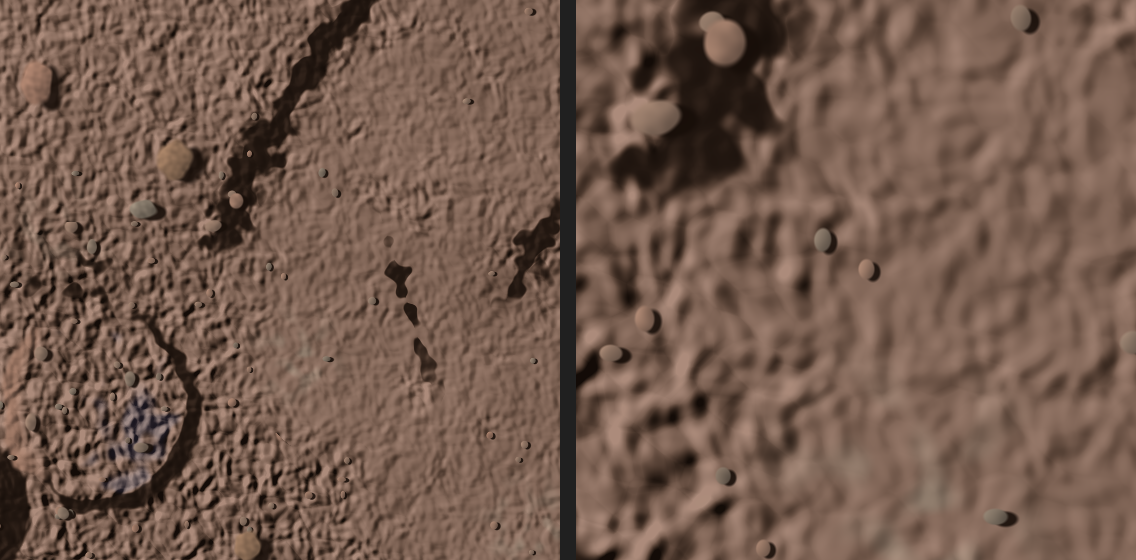
Left: the whole. Right: its middle third, enlarged.
This texture is drawn by a three.js fragment shader. Its source:

```glsl
#define TO_LIGHT vec2(-0.86, 0.51)
#define LIGHT_STEP 0.006
#define RELIEF_GAIN 0.84
#define BASE_TONE 0.79
#define SHADOW_COLOR vec3(0.075, 0.045, 0.028)
#define SUNLIT_COLOR vec3(0.62, 0.50, 0.44)
#define PINK_ROCK vec3(0.66, 0.50, 0.42)
#define TAN_ROCK vec3(0.59, 0.46, 0.36)
#define GREY_ROCK vec3(0.54, 0.49, 0.43)

varying vec2 vUv;

vec2 hash2(vec2 p) {
  vec3 q = fract(p.xyx * vec3(0.1031, 0.1030, 0.0973));
  q += dot(q, q.yzx + 33.33);
  return fract((q.xx + q.yz) * q.zy);
}

// Gradient noise, about -0.7 to 0.7
float corner(vec2 cell, vec2 f, vec2 o) {
  return dot(hash2(cell + o + 50.0) * 2.0 - 1.0, f - o);
}

float noise(vec2 p) {
  vec2 i = floor(p), f = p - i;
  vec2 u = f * f * f * (f * (f * 6.0 - 15.0) + 10.0);
  return mix(mix(corner(i, f, vec2(0, 0)), corner(i, f, vec2(1, 0)), u.x),
             mix(corner(i, f, vec2(0, 1)), corner(i, f, vec2(1, 1)), u.x), u.y);
}

// Rounded lumps packed in a jittered grid
float lumps(vec2 p) {
  vec2 i = floor(p), f = p - i;
  float nearest = 2.0;
  for (int y = -1; y <= 1; y++)
    for (int x = -1; x <= 1; x++) {
      vec2 o = vec2(x, y);
      vec2 r = o + hash2(i + o + 90.0) - f;
      nearest = min(nearest, dot(r, r));
    }
  return max(1.0 - 1.5 * nearest, 0.0);
}

float soilHeight(vec2 p, float gravel) {
  vec2 w = p + 0.012 * vec2(noise(p * 18.0), noise(p * 18.0 + 7.0));
  float h = noise(w * vec2(76.0, 64.0)) * 0.8 + noise(w * 36.0 + 3.0) * 1.1;
  h += noise(w * 13.0) * 0.8 + 0.22 * lumps(w * 58.0);
  return h + gravel * 0.6 * lumps(w * 34.0);
}

float blob(vec2 p, vec2 center, vec2 radii) {
  vec2 q = (p - center) / radii;
  return exp(-dot(q, q));
}

// Ragged dark furrow around signed distance d
float furrow(vec2 p, float d, float width) {
  float ragged = abs(d) + 0.04 * noise(p * 36.0) + 0.03 * noise(p * 13.0 + 5.0);
  return 1.0 - smoothstep(width * 0.2, width, ragged);
}

// Loose stone with a shaded side and a cast shadow
vec3 addStone(vec3 col, vec2 p, vec2 center, vec2 radii, vec3 tint) {
  vec2 q = (p - center) / radii;
  q += 0.35 * vec2(noise(p * 36.0 + center * 40.0), noise(p * 36.0 + 8.0));
  vec2 s = q + TO_LIGHT * vec2(0.9, 0.5);
  col = mix(col, SHADOW_COLOR * 1.2, 0.9 * (1.0 - smoothstep(0.7, 1.1, length(s))));
  float light = 0.9 + 0.24 * dot(q, TO_LIGHT) + 0.2 * noise(p * 90.0);
  return mix(col, tint * light, 1.0 - smoothstep(0.8, 1.1, length(q)));
}

// Small pebbles scattered over the ground
vec3 addPebbles(vec3 col, vec2 p, float cells, float share) {
  vec2 home = floor(p * cells);
  for (int y = -1; y <= 1; y++)
    for (int x = -1; x <= 1; x++) {
      vec2 id = home + vec2(x, y);
      vec2 a = hash2(id + 11.0), b = hash2(id + 170.0);
      if (b.x > share) continue;
      vec2 radii = (0.15 + 0.14 * vec2(a.x, b.y)) / cells;
      col = addStone(col, p, (id + a) / cells, radii, mix(PINK_ROCK, GREY_ROCK, a.y) * 0.95);
    }
  return col;
}

void main() {
  vec2 p = vUv;
  float broad = noise(p * 5.0 + 2.0);

  // Main diagonal furrow and the broken one at the right
  float t = clamp((p.y - 0.56) / 0.44, 0.0, 1.0);
  float offset = (p.x - 0.40 - 0.25 * t + 0.035 * sin(3.14 * t)) * 0.87;
  float along = smoothstep(0.5, 0.6, p.y);
  float dark = furrow(p, offset, 0.042) * along;
  float side = furrow(p, (p.x - 0.94 - 0.55 * (p.y - 0.53)) * 0.87, 0.03);
  dark = max(dark, side * smoothstep(0.42, 0.5, p.y) * (1.0 - smoothstep(0.6, 0.68, p.y)));
  float seam = furrow(p, p.x - 0.73 + 0.3 * (p.y - 0.45), 0.016);
  dark = max(dark, 0.75 * seam * blob(p, vec2(0.73, 0.45), vec2(0.2, 0.17)));

  // Smooth bank at the right, broken ground at the left and bottom
  float bank = p.x - 0.38 - 0.55 * abs(p.y - 0.5) + 0.16 * broad;
  float rough = 1.0 - smoothstep(-0.08, 0.12, bank);
  float rubble = blob(p, vec2(0.13, 0.52), vec2(0.14, 0.09));
  rubble = max(rubble, 0.8 * along * exp(-offset * offset * 320.0));
  rubble = max(rubble, 0.8 * blob(p, vec2(0.93, 0.53), vec2(0.08, 0.1)));
  float gravel = rough * (1.0 - smoothstep(0.3, 0.65, p.y + 0.2 * broad));
  gravel = max(gravel, rubble);
  float patches = smoothstep(0.05, 0.3, noise(p * 10.0 + 20.0));
  float contrast = 0.44 + 0.5 * rough + 0.4 * gravel + 0.5 * patches * (1.0 - 0.5 * rough);

  // Slope toward the light sets the tone, hollows stay dark
  float h = soilHeight(p, gravel);
  float slope = h - soilHeight(p + TO_LIGHT * LIGHT_STEP, gravel);
  slope *= slope < 0.0 ? 1.3 : 0.8;
  float tone = BASE_TONE + RELIEF_GAIN * contrast * slope + 0.17 * contrast * min(h, 0.0);
  tone += 0.1 * broad - 0.07 * gravel - 0.07 * rubble + 0.06 * noise(p * 22.0);

  // Shadowed corner and gaps in the rubble
  float corners = blob(p, vec2(0.0, 0.09), vec2(0.06, 0.13));
  dark = max(dark, smoothstep(0.35, 0.65, corners));
  dark = max(dark, 0.85 * rubble * smoothstep(0.05, 0.3, noise(p * 24.0 + 30.0)));

  // Large half-buried rock and its shadow
  vec2 q = (p - vec2(0.165, 0.28)) / vec2(0.165, 0.175) + 0.16 * noise(p * 9.0);
  q += 0.06 * noise(p * 40.0);
  float rock = 1.0 - smoothstep(0.95, 1.03, length(q));
  float shade = 1.0 - smoothstep(0.96, 1.1, length(q + TO_LIGHT * 0.15));
  dark = max(dark, shade * (1.0 - rock));
  dark = smoothstep(0.15, 0.65, dark - 0.22 * h * step(0.01, dark));
  tone = mix(tone, 0.06 + 0.3 * max(slope, 0.0), 0.93 * dark);

  // Warm the half shadows
  float lit = clamp(tone, 0.0, 1.1);
  vec3 col = mix(SHADOW_COLOR, SUNLIT_COLOR, lit);
  col -= vec3(0.0, 0.04, 0.075) * max(lit * (1.0 - lit), 0.0);

  // Sunlit edge and bluish mineral crust on the rock
  float rim = rock * smoothstep(0.68, 0.9, length(q)) * smoothstep(0.45, 0.8, -q.x);
  col = mix(col, PINK_ROCK * (0.95 + 0.3 * slope), 0.85 * rim);
  float crust = blob(p, vec2(0.24, 0.22), vec2(0.08, 0.12)) + 1.1 * noise(p * 26.0 + 9.0);
  crust = rock * smoothstep(0.45, 0.95, crust);
  vec3 crustColor = mix(vec3(0.10, 0.09, 0.14), vec3(0.56, 0.50, 0.50), clamp(0.62 + 1.7 * slope, 0.0, 1.1));
  col = mix(col, crustColor, 0.8 * crust);

  // Pale grey mineral spots
  float pale = blob(p, vec2(0.53, 0.36), vec2(0.06)) + blob(p, vec2(0.95, 0.05), vec2(0.07));
  pale += 0.5 * blob(p, vec2(0.1, 0.58), vec2(0.09, 0.07));
  pale *= smoothstep(-0.1, 0.3, noise(p * 32.0 + 4.0));
  col = mix(col, GREY_ROCK * (tone + 0.25), 0.7 * pale);

  // Loose stones
  col = addPebbles(col, p, 36.0, 0.025 + 0.06 * gravel);
  col = addPebbles(col, p + 0.37, 17.0, 0.1 * gravel);
  col = addStone(col, p, vec2(0.065, 0.853), vec2(0.028, 0.041), PINK_ROCK * 0.98);
  col = addStone(col, p, vec2(0.312, 0.715), vec2(0.033, 0.034), TAN_ROCK);
  col = addStone(col, p, vec2(0.255, 0.626), vec2(0.024, 0.017), GREY_ROCK);
  col = addStone(col, p, vec2(0.443, 0.025), vec2(0.026, 0.028), TAN_ROCK);
  gl_FragColor = vec4(clamp(col, 0.0, 1.0), 1.0);
}
```
